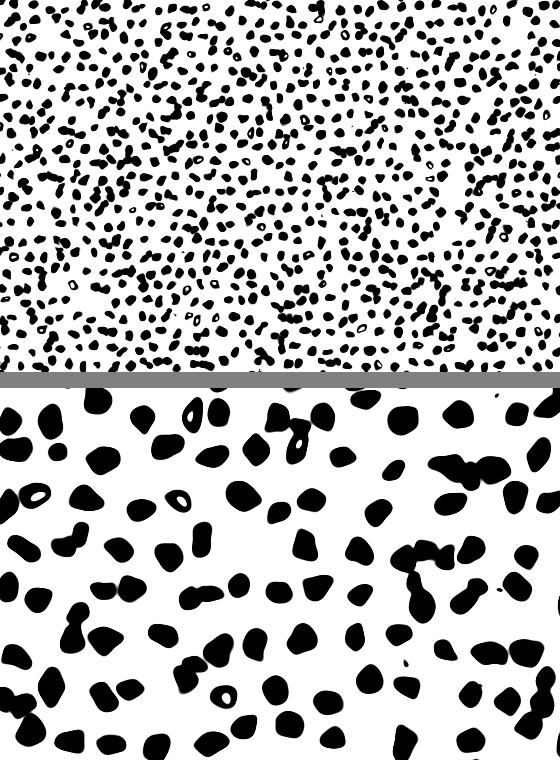
Top: the whole. Bottom: its middle third, enlarged.
A Shadertoy shader for this pattern:

```glsl
const float ROWS = 24.0;            // cells over the canvas height
const float JITTER = 0.56;          // full range of centre displacement
const vec2 RADIUS = vec2(0.25, 0.325);
const float MAX_STRETCH = 1.25;
const float TILT = 0.6;             // preferred blob direction, radians
const float TILT_SPREAD = 2.6;
const float TWIN_SHARE = 0.15;      // blobs fused with a second lobe
const float EMPTY_SHARE = 0.03;
const float HOLE_SHARE = 0.065;
const float SPECK_SHARE = 0.022;
const float FUSE = 0.09;            // softness of necks between blobs
const float WOBBLE = 0.11;
const float WOBBLE_FREQ = 2.6;
const float EDGE_PIXELS = 0.65;
const vec3 INK = vec3(0.005);
const vec3 PAPER = vec3(1.0);

float hash(vec2 p) {
    return fract(sin(dot(p, vec2(127.1, 311.7))) * 43758.5453);
}

vec2 hash2(vec2 p) {
    return vec2(hash(p), hash(p + 57.3));
}

vec2 noise2(vec2 p) {
    vec2 i = floor(p), f = fract(p);
    f = f * f * (3.0 - 2.0 * f);
    vec2 low = mix(hash2(i), hash2(i + vec2(1, 0)), f.x);
    vec2 high = mix(hash2(i + vec2(0, 1)), hash2(i + vec2(1, 1)), f.x);
    return mix(low, high, f.y);
}

float smoothMin(float a, float b, float k) {
    float h = max(k - abs(a - b), 0.0) / k;
    return min(a, b) - h * h * k * 0.25;
}

float ellipse(vec2 p, float radius, float stretch) {
    return length(p * vec2(1.0 / stretch, stretch)) - radius;
}

// Signed distance to the ink, in cells
float inkDistance(vec2 p) {
    vec2 warped = p + WOBBLE * (noise2(p * WOBBLE_FREQ) - 0.5) * 2.0;
    float row = floor(p.y);
    float blobs = 1e3, holes = 1e3, specks = 1e3;

    for (int j = -1; j <= 1; j++)
    for (int i = -2; i <= 2; i++) {
        vec2 cell = vec2(floor(p.x) + float(i), row + float(j));
        vec2 shift = vec2(0.5 * mod(cell.y, 2.0), 0.0);
        vec2 centre = cell + shift + 0.5 + JITTER * (hash2(cell) - 0.5);
        float angle = TILT + TILT_SPREAD * (hash(cell + 11.7) - 0.5);
        float c = cos(angle), s = sin(angle);
        vec2 q = mat2(c, -s, s, c) * (warped - centre);

        // Main lobe and occasional twin
        float radius = mix(RADIUS.x, RADIUS.y, hash(cell + 23.1));
        float stretch = mix(1.0, MAX_STRETCH, hash(cell + 37.9));
        if (hash(cell + 41.3) > EMPTY_SHARE) {
            blobs = smoothMin(blobs, ellipse(q, radius, stretch), FUSE);
            if (hash(cell + 53.7) < TWIN_SHARE) {
                vec2 lobe = q - vec2(1.65 * radius, 0.0);
                blobs = smoothMin(blobs, length(lobe) - 0.82 * radius, FUSE);
            }
            // Small paper-coloured opening
            if (hash(cell + 67.1) < HOLE_SHARE) {
                vec2 offset = 0.12 * (hash2(cell + 71.9) - 0.5);
                float size = mix(0.06, 0.13, hash(cell + 83.3));
                holes = min(holes, ellipse(q - offset, size, 1.25));
            }
        }

        // Stray flecks
        if (hash(cell + 97.7) < SPECK_SHARE) {
            vec2 spot = cell + shift + hash2(cell + 103.1);
            float size = mix(0.025, 0.06, hash(cell + 109.3));
            specks = min(specks, length(warped - spot) - size);
        }
    }
    return min(max(blobs, -holes), specks);
}

void mainImage(out vec4 fragColor, in vec2 fragCoord) {
    vec2 p = fragCoord / iResolution.y * ROWS;
    float edge = EDGE_PIXELS * ROWS / iResolution.y;
    float paper = smoothstep(-edge, edge, inkDistance(p));
    fragColor = vec4(mix(INK, PAPER, paper), 1.0);
}
```
